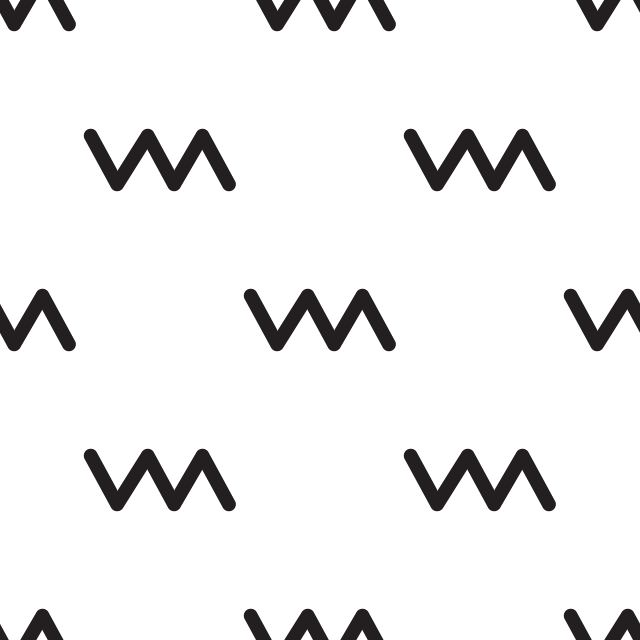
Write a three.js fragment shader that draws this pattern.

```glsl
// Black round-ended zigzags on white, two across and two down, with a second
// set shifted by half a cell both ways. Each zigzag is a chain of capsule
// distances, folded into whole cells so that the canvas tiles.

varying vec2 vUv;

const float REPEATS = 2.0;

// Zigzag sizes, in cells
const float HALF_WIDTH = 0.2165;
const float HALF_HEIGHT = 0.076;
const float STROKE_RADIUS = 0.0217;
const float FALL_RUN = 0.0826;

const vec3 PAPER = vec3(1.0);
const vec3 INK = vec3(0.137, 0.122, 0.125);

float segmentDistance(vec2 p, vec2 a, vec2 b) {
  vec2 ap = p - a;
  vec2 ab = b - a;
  float t = clamp(dot(ap, ab) / dot(ab, ab), 0.0, 1.0);
  return length(ap - ab * t);
}

// Offset from the centre of the nearest cell
vec2 foldToCell(vec2 p) {
  return fract(p + 0.5) - 0.5;
}

// Five strokes, falling and rising in turn; the second rise is steeper
float zigzagDistance(vec2 p, float radius) {
  vec2 start = vec2(-HALF_WIDTH, HALF_HEIGHT);
  float d = 1.0;
  for (int i = 0; i < 5; i++) {
    float k = float(i);
    float riseRun = 0.099 - 0.0035 * k;
    float run = mix(FALL_RUN, riseRun, mod(k, 2.0));
    vec2 end = vec2(start.x + run, -start.y);
    d = min(d, segmentDistance(p, start, end));
    start = end;
  }
  return d - radius;
}

void main() {
  vec2 p = vUv * REPEATS;

  // Straight grid and its half-cell shifted twin
  float d = min(zigzagDistance(foldToCell(p), STROKE_RADIUS),
                zigzagDistance(foldToCell(p + 0.5), STROKE_RADIUS));

  // Edge smoothing over about one screen sample
  float soft = max(fwidth(p.x), fwidth(p.y)) * 0.6;
  float ink = 1.0 - smoothstep(-soft, soft, d);

  gl_FragColor = vec4(mix(PAPER, INK, ink), 1.0);
}
```
